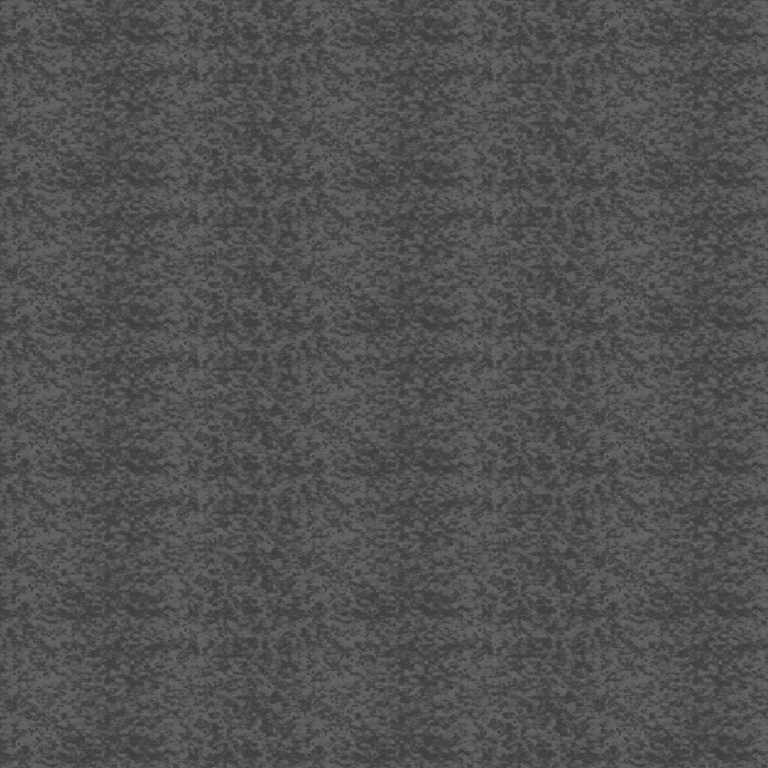
Write a Shadertoy shader that draws this texture.

```glsl
const vec2 REPEATS = vec2(2.612, 5.35);      // tiles across and down
const vec3 DARK = vec3(0.255);
const vec3 LIGHT = vec3(0.385);
const vec3 CHIP = vec3(0.252);
const vec3 RIM = vec3(0.450);
const vec2 FLAKE_CELLS = vec2(60.0, 42.0);   // noise cells per tile
const vec2 CHIP_CELLS = vec2(56.0, 36.0);
const vec2 STREAK_CELLS = vec2(10.0, 18.0);
const vec2 GRAIN_CELLS = vec2(180.0, 90.0);
const float HALF_TILE_SHARE = 0.45;          // detail recurring at half a tile
const float FLAKE_GAIN = 1.35;
const float FLAKE_SOFTNESS = 0.31;
const float COLUMN_CENTRE = 0.13;            // middle of the pale columns
const vec2 BAND_CENTRES = vec2(0.27, 0.52);  // dark bands, from the tile top
const float BAND_WIDTH = 0.032;
const float GRAIN = 0.040;
const int PIT_FAMILIES = 3;
const vec2 PIT_START = vec2(0.197, 0.10);
const vec2 PIT_STEP = vec2(-0.066, 0.29);
const vec2 PIT_SPACING = vec2(0.5);
const float PIT_RADIUS = 0.0036;             // canvas units
const float PIT_LINE = 0.0010;
const float TAU = 6.2831853;

float hash(vec2 p) {
    vec3 q = fract(vec3(p.xyx) * vec3(0.1031, 0.1030, 0.0973));
    q += dot(q, q.yzx + 33.33);
    return fract((q.x + q.y) * q.z);
}

// Value noise that wraps at the tile edges
float tileNoise(vec2 t, vec2 cells, float seed) {
    vec2 p = t * cells;
    vec2 i = floor(p);
    vec2 f = fract(p);
    f = f * f * (3.0 - 2.0 * f);
    vec2 a = mod(i, cells) + seed;
    vec2 b = mod(i + 1.0, cells) + seed;
    return mix(mix(hash(a), hash(vec2(b.x, a.y)), f.x),
               mix(hash(vec2(a.x, b.y)), hash(b), f.x), f.y);
}

// Two octaves, centred on zero
float tileFbm(vec2 t, vec2 cells, float seed) {
    float coarse = tileNoise(t, cells, seed);
    float fine = tileNoise(t, 2.0 * cells, seed + 17.0);
    return mix(coarse, fine, 0.4) - 0.5;
}

// Whole-tile detail blended with detail that recurs twice per tile
float layeredFbm(vec2 t, vec2 cells, float seed) {
    float whole = tileFbm(t, cells, seed);
    float halves = tileFbm(2.0 * t, 0.5 * cells, seed + 61.0);
    return mix(whole, halves, HALF_TILE_SHARE) * FLAKE_GAIN;
}

float band(float y, float centre) {
    float d = abs(fract(y - centre + 0.5) - 0.5) / BAND_WIDTH;
    return exp(-d * d);
}

// x: bright rim, y: dark hollow
vec2 pits(vec2 t, float pixel) {
    vec2 mask = vec2(0.0);
    float soft = max(pixel, 0.0008);
    for (int k = 0; k < PIT_FAMILIES; k++) {
        vec2 g = (t - PIT_START - float(k) * PIT_STEP) / PIT_SPACING;
        vec2 id = mod(floor(g + 0.5), 1.0 / PIT_SPACING);
        vec2 d = (fract(g + 0.5) - 0.5) * PIT_SPACING / REPEATS;
        float strength = mix(0.35, 1.0, hash(id + 7.0 * float(k) + 3.0));
        float r = mix(length(d), 0.8 * (abs(d.x) + abs(d.y)), 0.4) - PIT_RADIUS;
        float rim = 1.0 - smoothstep(PIT_LINE - soft, PIT_LINE + soft, abs(r));
        float hollow = 1.0 - smoothstep(-soft, soft, r);
        mask = max(mask, strength * vec2(rim, hollow));
    }
    return mask;
}

void mainImage(out vec4 fragColor, in vec2 fragCoord) {
    vec2 uv = fragCoord / iResolution.xy;
    vec2 t = vec2(uv.x, 1.0 - uv.y) * REPEATS;
    float pixel = 1.0 / iResolution.y;

    // Broad wear: pale columns, dark bands, horizontal streaks
    float streak = tileNoise(t, STREAK_CELLS, 5.0) - 0.5;
    float column = cos(2.0 * TAU * (t.x - COLUMN_CENTRE));
    float bandY = t.y + 0.03 * streak;
    float bands = band(bandY, BAND_CENTRES.x) + band(bandY, BAND_CENTRES.y);
    float cover = 0.075 * column - 0.14 * bands + 0.12 * streak;

    // Pale flakes over the dark ground
    float flake = layeredFbm(t, FLAKE_CELLS, 41.0) + cover + 0.02;
    vec3 color = mix(DARK, LIGHT, smoothstep(-FLAKE_SOFTNESS, FLAKE_SOFTNESS, flake));

    // Small dark chips
    float chip = layeredFbm(t, CHIP_CELLS, 113.0) + 0.03 * column;
    color = mix(color, CHIP, 0.75 * smoothstep(0.16, 0.26, chip));

    // Ringed pits
    vec2 pit = pits(t, pixel);
    color = mix(color, CHIP, 0.7 * pit.y);
    color = mix(color, RIM, 0.8 * pit.x);

    // Fine grain
    color += GRAIN * (tileNoise(t, GRAIN_CELLS, 211.0) - 0.5);
    fragColor = vec4(color, 1.0);
}
```
